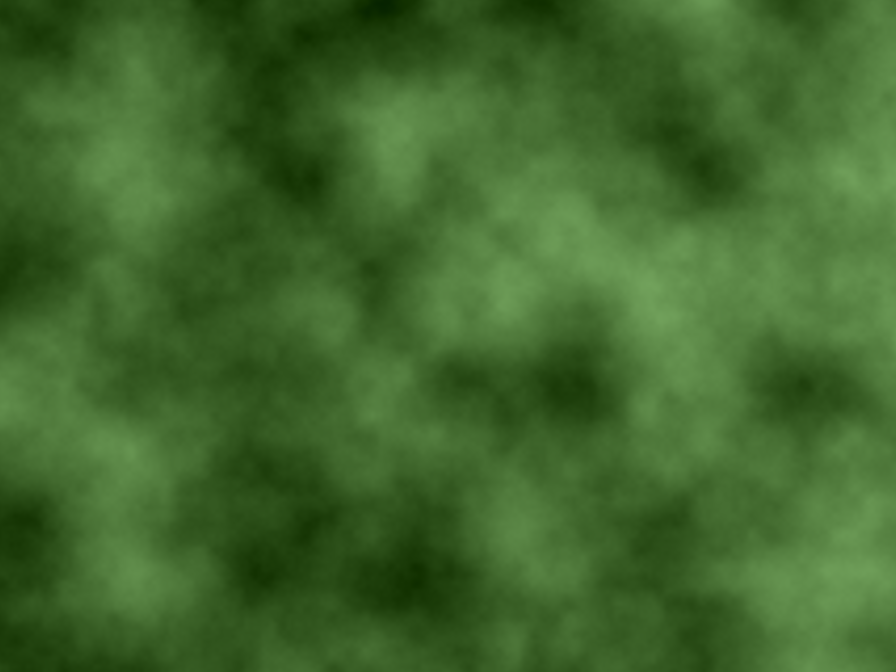
This texture is drawn by a Shadertoy shader. Its source:

```glsl
#define BASE_SCALE 5.0
#define OCTAVES 6
#define GAIN 0.5
#define CONTRAST 1.75
#define MIDPOINT 0.49
#define DEEP_GREEN vec3(0.07, 0.19, 0.0)
#define PALE_GREEN vec3(0.425, 0.61, 0.34)

// Integer hash of a lattice cell, 0 to 1
float hashCell(ivec2 cell) {
    uvec2 q = uvec2(cell + 4096) * uvec2(1597u, 3571u);
    uint h = (q.x ^ (q.y << 7)) * 73129u;
    h = (h ^ (h >> 15)) * 95273u;
    h = (h ^ (h >> 13)) * 51787u;
    return float((h ^ (h >> 16)) & 65535u) / 65535.0;
}

// Smoothly blended lattice values
float valueNoise(vec2 p) {
    ivec2 cell = ivec2(floor(p));
    vec2 f = fract(p);
    vec2 blend = f * f * (3.0 - 2.0 * f);
    float lower = mix(hashCell(cell), hashCell(cell + ivec2(1, 0)), blend.x);
    float upper = mix(hashCell(cell + ivec2(0, 1)), hashCell(cell + ivec2(1, 1)), blend.x);
    return mix(lower, upper, blend.y);
}

// Normalised sum of octaves, from broad clouds to fine mottling
float cloud(vec2 p) {
    float sum = 0.0, total = 0.0, weight = 1.0;
    for (int i = 0; i < OCTAVES; i++) {
        sum += weight * valueNoise(p);
        total += weight;
        weight *= GAIN;
        p = 2.0 * p + vec2(17.3, 9.7);
    }
    return sum / total;
}

void mainImage(out vec4 fragColor, in vec2 fragCoord) {
    vec2 uv = fragCoord / iResolution.y;
    float tone = MIDPOINT + CONTRAST * (cloud(uv * BASE_SCALE + vec2(3.0, 4.0)) - 0.5);
    // Leave a little room past both ends so extremes do not flatten
    fragColor = vec4(mix(DEEP_GREEN, PALE_GREEN, clamp(tone, -0.15, 1.1)), 1.0);
}
```
